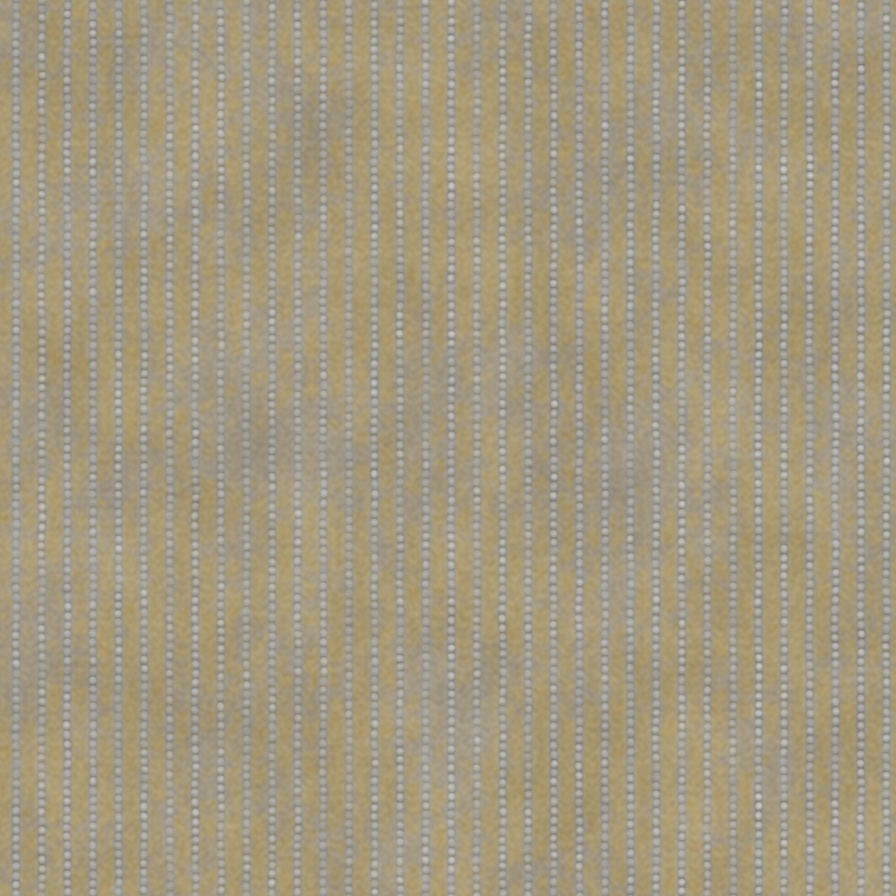
This texture is drawn by a WebGL 2 fragment shader. Its source:

```glsl
#version 300 es
precision highp float;
// Woven cloth: tan bands with a faint twill, split by upright rows of small grey beads.

uniform vec2 u_resolution;
out vec4 fragColor;

const float STRIPES = 35.0;        // bead rows across the canvas
const float BEADS = 97.0;          // beads down each row
const float STRIPE_SHIFT = 0.63;   // place of the row within its cell
const float ROW_INNER = 0.08;      // half widths of the grey row, in cells
const float ROW_OUTER = 0.31;
const float BEAD_WIDTH = 0.18;     // bead radii, in cells
const float BEAD_HEIGHT = 0.45;
const float WANDER = 0.06;         // sideways drift of the rows
const float TWILL_DEPTH = 0.007;
const float GRAIN_DEPTH = 0.040;
const float SHADE_DEPTH = 0.036;   // broad light and dark
const float WEAR_DEPTH = 0.85;     // strength of the greyed patches

const vec3 TAN = vec3(0.664, 0.602, 0.440);
const vec3 OCHRE = vec3(0.675, 0.592, 0.412);
const vec3 WORN = vec3(0.618, 0.582, 0.520);
const vec3 ROW_GREY = vec3(0.622, 0.616, 0.592);
const vec3 GAP_GREY = vec3(0.525, 0.518, 0.490);
const vec3 BEAD_LIGHT = vec3(0.755, 0.757, 0.745);

float hash(vec2 p) {
  vec3 q = fract(vec3(p.xyx) * 0.1031);
  q += dot(q, q.yzx + 33.33);
  return fract((q.x + q.y) * q.z);
}

vec2 gradient(vec2 cell) {
  float angle = 6.2832 * hash(cell);
  return vec2(cos(angle), sin(angle));
}

// Gradient noise, about -0.7 to 0.7
float noise(vec2 p) {
  vec2 i = floor(p), f = fract(p);
  vec2 u = f * f * f * (f * (f * 6.0 - 15.0) + 10.0);
  vec2 e = vec2(0.0, 1.0);
  float low = mix(dot(gradient(i), f), dot(gradient(i + e.yx), f - e.yx), u.x);
  float high = mix(dot(gradient(i + e.xy), f - e.xy), dot(gradient(i + e.yy), f - e.yy), u.x);
  return mix(low, high, u.y);
}

// Broad patches, summed over three sizes
float patches(vec2 uv) {
  return noise(uv * 5.0 + 23.0) + 0.8 * noise(uv * 11.0 + 3.0) + 0.6 * noise(uv * 24.0 + 41.0);
}

// Tan ground with ochre flecks, worn grey patches and a chevron twill
vec3 ground(vec2 uv, float across, float broad) {
  float fleck = noise(uv * vec2(58.0, 46.0) + 7.0);
  float wear = 0.8 * noise(uv * vec2(62.0, 56.0) + 31.0) + 0.75 * broad;
  vec3 color = mix(TAN, OCHRE, smoothstep(0.0, 0.5, fleck));
  color = mix(color, WORN, WEAR_DEPTH * smoothstep(-0.25, 0.6, wear));
  float twill = sin(6.2832 * (uv.y * BEADS + abs(across) * 2.0));
  return color + TWILL_DEPTH * twill;
}

// Grey row of rounded beads, lit from above, each of its own strength
vec3 beadRow(vec2 uv, float across, float row) {
  float along = uv.y * BEADS + hash(vec2(row, 5.0)) + 0.4 * noise(vec2(row * 3.7, uv.y * 22.0));
  float bead = floor(along);
  float strength = mix(0.35, 1.0, hash(vec2(row, bead + 11.0)));
  strength *= mix(0.7, 1.1, hash(vec2(row, 71.0))) + 0.6 * noise(uv * 18.0 + 17.0);
  vec2 p = vec2(across, fract(along) - 0.5);
  vec2 size = vec2(BEAD_WIDTH, BEAD_HEIGHT);
  float glint = 1.0 - smoothstep(0.1, 1.0, length((p - vec2(0.0, 0.06)) / size));
  float core = 1.0 - smoothstep(0.08, 0.26, abs(across));
  float gap = core * smoothstep(0.65, 1.15, length(p / size));
  vec3 color = mix(ROW_GREY, GAP_GREY, gap * mix(0.45, 1.0, strength));
  return mix(color, BEAD_LIGHT, clamp(glint * strength, 0.0, 1.0));
}

void main() {
  vec2 uv = gl_FragCoord.xy / u_resolution;
  float broad = patches(uv);

  // Repeat across, with a slight drift of each row
  float x = uv.x * STRIPES - STRIPE_SHIFT + 0.5;
  float row = floor(x);
  float across = fract(x) - 0.5;
  float rowAcross = across + WANDER * noise(vec2(row * 5.3, uv.y * 30.0));

  // Rows with soft, uneven edges and varied weight over the ground
  float edge = ROW_OUTER + 0.10 * noise(uv * vec2(70.0, 58.0) + 51.0);
  float weight = mix(0.82, 1.0, hash(vec2(row, 29.0))) + 0.2 * noise(uv * 30.0 + 61.0);
  float cover = clamp(weight, 0.0, 1.0) * (1.0 - smoothstep(ROW_INNER, edge, abs(rowAcross)));
  vec3 color = mix(ground(uv, across, broad), beadRow(uv, rowAcross, row), cover);

  // Fibre grain and broad shade
  float grain = noise(uv * 160.0) + 0.7 * noise(uv * 84.0 + 9.0);
  float shade = noise(uv * 7.0 + 83.0) + 0.8 * noise(uv * 19.0 + 37.0);
  color += GRAIN_DEPTH * grain + SHADE_DEPTH * shade;
  fragColor = vec4(clamp(color, 0.0, 1.0), 1.0);
}
```
